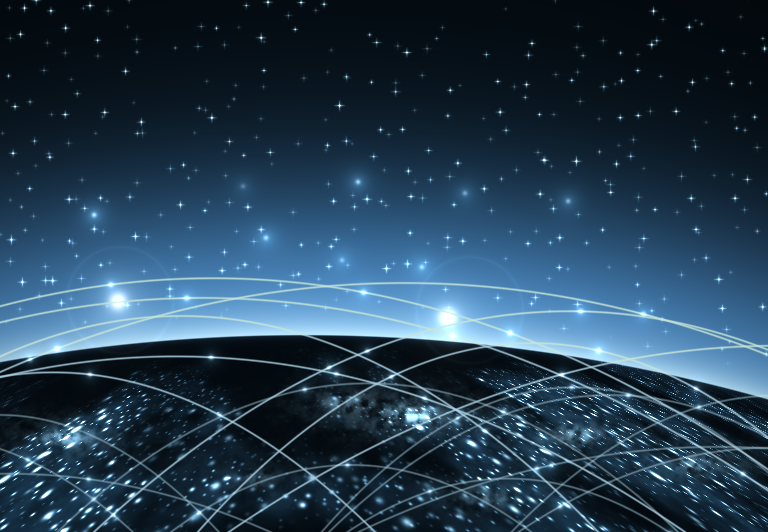
Reproduce this background procedurally as a Shadertoy shader.

```glsl
#define PLANET_CENTER vec2(0.57, -2.85)
#define PLANET_RADIUS 3.22
#define NIGHT vec3(0.010, 0.032, 0.050)
#define AIR_BLUE vec3(0.26, 0.45, 0.64)
#define HAZE vec3(0.46, 0.38, 0.24)
#define LIGHT_BLUE vec3(0.40, 0.68, 0.86)
#define STAR_WHITE vec3(0.62, 0.78, 0.86)
#define ARC_HIGH vec3(0.78, 0.90, 0.84)
#define ARC_LOW vec3(0.66, 0.81, 0.88)
#define ARC_WIDTH 0.0017
#define STAR_CELL 0.074
#define LAMP_CELL 0.036

// Arcs: apex x, apex y, curvature
const vec3 ARCS[12] = vec3[12](
    vec3(0.40, 0.477, 0.33), vec3(0.76, 0.468, 0.29), vec3(0.38, 0.440, 0.32),
    vec3(0.34, 0.406, 0.66), vec3(1.07, 0.415, 0.52), vec3(1.46, 0.350, 0.33),
    vec3(0.33, 0.330, 0.36), vec3(0.10, 0.300, 0.82), vec3(1.00, 0.355, 0.90),
    vec3(0.00, 0.220, 1.30), vec3(0.66, 0.126, 1.10), vec3(1.35, 0.160, 0.35));

// Soft orbs: x, y, strength
const vec3 ORBS[8] = vec3[8](
    vec3(0.177, 0.596, 1.0), vec3(0.500, 0.553, 0.8), vec3(0.673, 0.658, 0.9),
    vec3(1.068, 0.622, 0.7), vec3(0.874, 0.637, 0.6), vec3(0.793, 0.498, 0.7),
    vec3(0.457, 0.650, 0.4), vec3(0.643, 0.511, 0.5));

// Bright cities: x, y, strength
const vec3 CITIES[7] = vec3[7](
    vec3(0.770, 0.220, 1.5), vec3(0.122, 0.178, 1.0), vec3(1.080, 0.182, 0.9),
    vec3(1.316, 0.126, 0.8), vec3(0.650, 0.244, 0.6), vec3(0.917, 0.066, 0.6),
    vec3(0.480, 0.100, 0.4));

vec3 hash3(vec2 p) {
    vec3 q = fract(p.xyx * vec3(0.1031, 0.1030, 0.0973));
    q += dot(q, q.yxz + 33.33);
    return fract((q.xxy + q.yzz) * q.zyx);
}

float noise(vec2 p) {
    vec2 i = floor(p), f = fract(p);
    f = f * f * (3.0 - 2.0 * f);
    return mix(mix(hash3(i).x, hash3(i + vec2(1, 0)).x, f.x),
               mix(hash3(i + vec2(0, 1)).x, hash3(i + vec2(1, 1)).x, f.x), f.y);
}

float fbm(vec2 p) {
    float sum = 0.0, amp = 0.5;
    for (int i = 0; i < 4; i++) {
        sum += amp * noise(p);
        p = p * 2.03 + 17.1;
        amp *= 0.5;
    }
    return sum;
}

// Four-pointed stars, at most one per cell
float stars(vec2 p, float cell) {
    vec2 id = floor(p / cell);
    vec3 r = hash3(id + 71.0);
    vec2 a = abs(fract(p / cell) - 0.16 - 0.68 * r.xy) * cell;
    float size = mix(0.004, 0.012, r.z);
    vec2 reach = max(1.0 - a / size, 0.0), thin = exp(-a / 0.0011);
    float spark = reach.x * thin.y + reach.y * thin.x + 0.6 * exp(-dot(a, a) / 4e-6);
    return spark * step(0.30, r.z) * mix(0.3, 1.0, r.z);
}

// Round lamps scattered over the ground plane, few of them large
float lamps(vec2 g, float cell) {
    vec2 id = floor(g / cell);
    vec3 r = hash3(id + 311.0);
    float d = length(fract(g / cell) - 0.25 - 0.5 * r.xy);
    float size = mix(0.07, 0.18, r.z * r.z);
    return exp(-d * d / (size * size)) * smoothstep(0.3, 1.0, r.z) * 2.0;
}

vec3 ground(vec2 p, float depth) {
    vec2 g = vec2((p.x - 0.57) * 0.3 / (depth + 0.15), 0.3 * log(depth + 0.08)) + 5.0;
    float land = smoothstep(0.32, 0.66, fbm(g * 7.0));
    land *= smoothstep(0.01, 0.13, depth + 0.05 * smoothstep(0.6, 1.1, p.x));
    float glow = 0.0;
    for (int i = 0; i < 7; i++) {
        vec2 d = (p - CITIES[i].xy) / vec2(0.040, 0.014);
        float r2 = dot(d, d);
        glow += CITIES[i].z * (0.8 * exp(-r2) + 0.20 * exp(-r2 * 0.10));
    }
    mat2 turn = mat2(0.8, 0.6, -0.6, 0.8);
    float spots = lamps(turn * g, LAMP_CELL) + lamps(g * turn + 3.7, LAMP_CELL * 0.6)
                + 0.8 * lamps(g + 8.3, LAMP_CELL * 0.36);
    spots *= land * 0.85 + min(glow, 1.0) * 0.5;
    vec3 col = NIGHT * 1.1 + vec3(0.09, 0.18, 0.25) * land * (0.3 + fbm(g * 40.0));
    col += LIGHT_BLUE * spots + vec3(0.35, 0.25, 0.15) * spots * spots;
    col += vec3(0.60, 0.80, 0.90) * glow * smoothstep(0.1, 0.8, fbm(p * 70.0));
    return col + AIR_BLUE * 0.25 * exp(-depth / 0.006);
}

vec3 sky(vec2 p, float h, float side) {
    vec3 col = NIGHT + vec3(0.030, 0.078, 0.112) * exp(-h * h / 0.20);
    col += AIR_BLUE * exp(-h * h / 0.076) + HAZE * exp(-h / 0.038);
    col *= 1.0 - 0.15 * side * side;
    float dust = stars(p + 2.3, STAR_CELL * 1.3) + 0.5 * stars(p + 5.1, STAR_CELL * 0.8);
    col += STAR_WHITE * (stars(p, STAR_CELL) + 0.6 * dust) * smoothstep(0.02, 0.12, h);
    for (int i = 0; i < 8; i++) {
        float d = length(p - ORBS[i].xy);
        col += ORBS[i].z * (LIGHT_BLUE * 0.5 * exp(-d / 0.014) + 0.4 * exp(-d * d / 2e-5));
    }
    return col;
}

// Warm core, wide bloom and a faint ring
vec3 flare(vec2 p, vec2 center, vec2 ringCenter) {
    float d = length(p - center);
    float ring = exp(-abs(length(p - ringCenter) - 0.100) / 0.003);
    return vec3(0.55, 0.42, 0.32) * exp(-d * d / 0.00025)
         + vec3(0.34, 0.33, 0.30) * exp(-d / 0.028) + LIGHT_BLUE * 0.05 * ring;
}

void mainImage(out vec4 fragColor, in vec2 fragCoord) {
    vec2 p = fragCoord / iResolution.y;
    float px = 1.0 / iResolution.y, aspect = iResolution.x * px;
    float h = length(p - PLANET_CENTER) - PLANET_RADIUS;
    float above = smoothstep(-px, px, h);
    vec3 col = mix(ground(p, max(-h, 0.0)), sky(p, max(h, 0.0), 2.0 * p.x / aspect - 1.0), above);
    col += flare(p, vec2(0.222, 0.434), vec2(0.226, 0.436));
    col += flare(p, vec2(0.842, 0.404), vec2(0.883, 0.417));

    // Network arcs with glowing nodes
    for (int i = 0; i < 20; i++) {
        vec3 r = hash3(vec2(i, 9));
        vec3 arc = i < 12 ? ARCS[i] : vec3(1.8 * r.x - 0.2, 0.10 + 0.18 * r.y, 0.4 + 0.9 * r.z);
        float dx = p.x - arc.x, slope = 2.0 * arc.z * dx;
        float d = abs(p.y - arc.y + arc.z * dx * dx) / sqrt(1.0 + slope * slope);
        float line = smoothstep(ARC_WIDTH + px, ARC_WIDTH - px, d);
        col = mix(col, mix(ARC_LOW, ARC_HIGH, above), line * (i < 9 ? 0.85 : 0.5));
        for (int k = 0; k < 3; k++) {
            float nx = aspect * hash3(vec2(i, k + 40)).x, off = nx - arc.x;
            float nd = length(p - vec2(nx, arc.y - arc.z * off * off));
            col += LIGHT_BLUE * 0.4 * exp(-nd / 0.009) + 0.4 * exp(-nd * nd / 2e-5);
        }
    }
    fragColor = vec4(clamp(col, 0.0, 1.0), 1.0);
}
```
